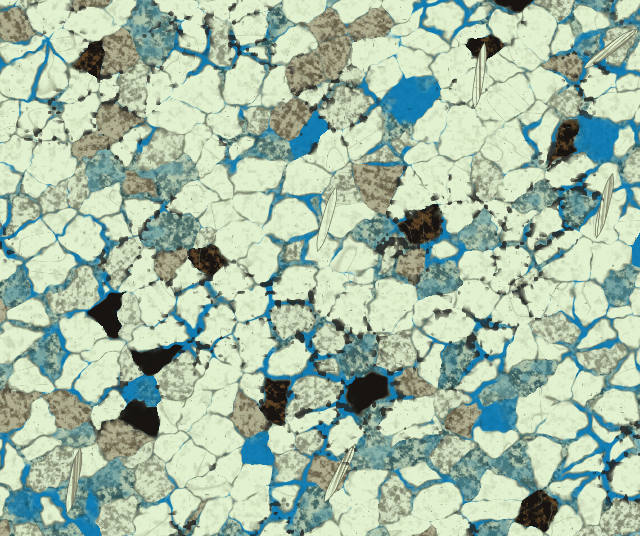
Give the GLSL for this texture, as a WebGL 2 fragment shader.

```glsl
#version 300 es
precision highp float;
// Thin section of a porous sandstone: pale quartz, dusty and brown grains,
// opaque minerals, clay and blue pore space. Grains are cells of a weighted
// Voronoi packing, shrunk and rounded; noise gives the dust, clay and specks.
uniform vec2 u_resolution;
out vec4 fragColor;

vec2 hash2(vec2 p) {
  return fract(sin(vec2(dot(p, vec2(127.1, 311.7)), dot(p, vec2(269.5, 183.3)))) * 43758.5453);
}

float noise(vec2 p) {
  vec2 i = floor(p), f = fract(p);
  f = f * f * (3.0 - 2.0 * f);
  return mix(mix(hash2(i).x, hash2(i + vec2(1, 0)).x, f.x),
             mix(hash2(i + vec2(0, 1)).x, hash2(i + vec2(1, 1)).x, f.x), f.y);
}

float fbm(vec2 p) {
  float sum = 0.0, amp = 0.53;
  for (int i = 0; i < 4; i++) {
    sum += amp * noise(p);
    p = mat2(1.6, 1.2, -1.2, 1.6) * p + 7.3;
    amp *= 0.5;
  }
  return sum;
}

mat2 rotation(float a) { return mat2(cos(a), sin(a), -sin(a), cos(a)); }

float smoothMin(float a, float b, float k) {
  float h = max(k - abs(a - b), 0.0) / k;
  return min(a, b) - h * h * k * 0.25;
}

vec2 seedOffset(vec2 cell) { return 0.04 + 0.92 * hash2(cell); }
float seedWeight(vec2 cell) { return 0.4 * hash2(cell + 53.0).x; }

// Rounded distance to the border of the cell around p, positive inside
float grainPacking(vec2 p, out vec2 id) {
  vec2 base = floor(p), nearest = vec2(0);
  float best = 1e5;
  for (int y = -2; y <= 2; y++)
    for (int x = -2; x <= 2; x++) {
      vec2 cell = base + vec2(x, y), r = cell + seedOffset(cell) - p;
      float power = dot(r, r) - seedWeight(cell);
      if (power < best) { best = power; nearest = r; id = cell; }
    }
  float border = 1.0;
  for (int y = -2; y <= 2; y++)
    for (int x = -2; x <= 2; x++) {
      vec2 cell = base + vec2(x, y), r = cell + seedOffset(cell) - p;
      if (cell == id) continue;
      float power = dot(r, r) - seedWeight(cell);
      border = smoothMin(border, 0.5 * (power - best) / max(length(r - nearest), 0.05), 0.08);
    }
  return border;
}

// Sparse thin mica flakes: x is the distance inside, y the position across
vec2 micaFlake(vec2 p) {
  vec2 cell = floor(p), h = hash2(cell + 91.0);
  vec2 r = rotation(-0.3 - 1.3 * h.y) * (fract(p) - 0.35 - 0.3 * hash2(cell + 17.0));
  float halfWidth = 0.036 * (1.0 - pow(abs(r.x) / 0.25, 4.0));
  return vec2(h.x < 0.28 ? halfWidth - abs(r.y + 0.15 * r.x * h.y) : -1.0, r.y);
}

void main() {
  vec2 uv = gl_FragCoord.xy / u_resolution.y;
  vec2 p = uv * 17.0;
  float soft = max(0.025, 17.0 / u_resolution.y);

  // Ragged packing, slightly stretched toward the upper right
  vec2 warp = 0.32 * vec2(noise(p * 1.4), noise(p * 1.4 + 40.0))
            + 0.16 * vec2(noise(p * 4.5 + 9.0), noise(p * 4.5 + 70.0));
  vec2 id;
  float border = grainPacking(rotation(-0.6) * (p + warp) * vec2(0.86, 1.08), id);
  vec2 kind = hash2(id + 7.0), vary = hash2(id + 31.0);

  float fine = fbm(p * 5.0), grit = fbm(p * 11.0 + 15.0), broad = fbm(p * 0.55 + 3.0);
  float openness = smoothstep(0.36, 0.64, noise(p * 0.65 + 20.0));
  border -= mix(-0.005, 0.085, openness) + 0.07 * (fine - 0.5);

  // Pore space: blue resin partly filled with mottled clay
  float mottle = 0.5 * fine + 0.5 * grit;
  vec3 clay = mix(vec3(0.18, 0.33, 0.34), vec3(0.68, 0.77, 0.67), smoothstep(0.34, 0.62, mottle));
  clay = mix(clay, vec3(0.22, 0.51, 0.60), 0.5 * smoothstep(0.4, 0.7, noise(p * 3.0)));
  float clayAmount = smoothstep(0.42, 0.62, fbm(p * 1.1 + 60.0));
  vec3 resin = vec3(0.07, 0.49, 0.70) + 0.06 * (grit - 0.5);
  vec3 color = mix(resin, clay, clayAmount);

  // Grain interiors
  vec2 along = rotation(6.3 * vary.x) * p;
  float streak = noise(along * vec2(2.5, 12.0));
  float dust = smoothstep(0.40, 0.66, 0.3 * fine + 0.5 * grit + 0.2 * streak);
  vec3 quartz = vec3(0.885, 0.945, 0.81) - 0.06 * smoothstep(0.5, 0.7, mottle);
  vec3 grain = quartz;
  if (kind.x > 0.66) grain = mix(quartz * 0.95, vec3(0.47, 0.49, 0.40), dust * (0.55 + 0.4 * vary.y));
  if (kind.x > 0.79) grain = mix(vec3(0.69, 0.69, 0.57), vec3(0.42, 0.39, 0.30), dust);
  if (kind.x > 0.86) grain = mix(clay, quartz, 0.25 * vary.y);
  if (kind.x > 0.945) grain = mix(resin, clay, 0.4 * clayAmount);
  if (kind.x > 0.974) grain = mix(vec3(0.09, 0.08, 0.07), vec3(0.37, 0.27, 0.15),
                                  smoothstep(0.45, 0.65, mottle) * step(0.4, vary.y));
  float solid = kind.x > 0.86 && kind.x < 0.974 ? 0.0 : 1.0;
  color = mix(color, grain, smoothstep(-soft, soft, border));

  // Uneven dusky rims and hairline cracks
  float rim = smoothstep(0.065, 0.0, abs(border - 0.005)) * smoothstep(0.25, 0.7, noise(p * 3.5 + 5.0));
  color = mix(color, vec3(0.40, 0.42, 0.34), 0.65 * rim * solid);
  float crack = smoothstep(0.025, 0.0, abs(noise(along * vec2(0.7, 2.2)) - 0.5)) * step(0.6, vary.y);
  color = mix(color, vec3(0.56, 0.58, 0.47), 0.35 * crack * solid);

  // Mica flakes with lengthwise cleavage
  vec2 flake = micaFlake(uv * 4.0);
  vec3 mica = mix(vec3(0.55, 0.55, 0.45), quartz, smoothstep(0.2, 0.6, noise(vec2(flake.y * 100.0, p.x))));
  mica = mix(vec3(0.36, 0.37, 0.31), mica, smoothstep(0.0, 0.01, flake.x));
  color = mix(color, mica, smoothstep(-0.005, 0.006, flake.x));

  // Black specks gathered along borders in dirty zones, and faint stray dust
  float dirt = smoothstep(0.47, 0.66, broad) * smoothstep(0.2, 0.0, border);
  float specks = smoothstep(0.61, 0.69, 0.4 * fine + 0.6 * noise(p * 7.0 + 33.0) + 0.07 * dirt);
  color = mix(color, vec3(0.14, 0.14, 0.13), 0.85 * specks * (0.06 + 0.94 * dirt));
  color *= 1.0 - 0.3 * smoothstep(0.9, 0.97, noise(p * 13.0 + 80.0)) * step(0.5, vary.x);

  fragColor = vec4(color, 1.0);
}
```
